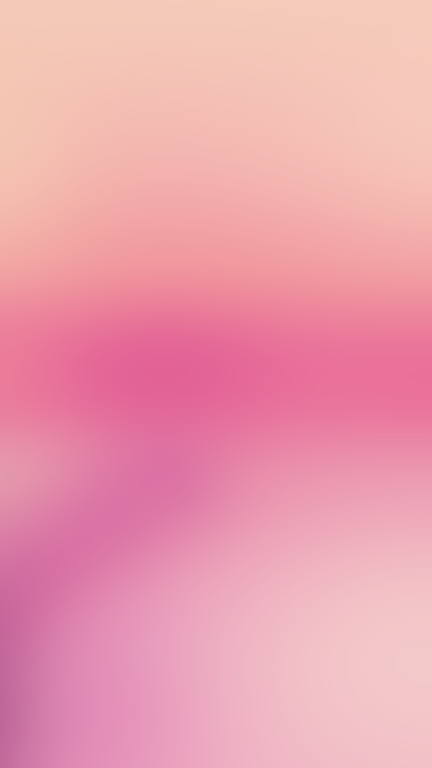
Reproduce this background procedurally as a WebGL 2 fragment shader.

```glsl
#version 300 es
precision highp float;
// Soft blurred backdrop: peach sky, magenta core, mauve diagonal and pale rose glow.

uniform vec2 u_resolution;
out vec4 fragColor;

// Elliptical gaussian falloff, 1 at the center.
float glow(vec2 p, vec2 center, vec2 radius) {
  vec2 d = (p - center) / radius;
  return exp(-dot(d, d));
}

// Gaussian falloff around the segment a-b.
float band(vec2 p, vec2 a, vec2 b, float width) {
  vec2 ab = b - a;
  float h = clamp(dot(p - a, ab) / dot(ab, ab), 0.0, 1.0);
  float d = length(p - a - ab * h) / width;
  return exp(-d * d);
}

// Vertical ramp from lower pink through hot rose to peach.
vec3 verticalRamp(float y) {
  vec3 color = mix(vec3(0.933, 0.68, 0.76), vec3(0.91, 0.53, 0.655), smoothstep(0.12, 0.40, y));
  color = mix(color, vec3(0.91, 0.43, 0.60), smoothstep(0.36, 0.50, y));
  color = mix(color, vec3(0.942, 0.58, 0.605), smoothstep(0.51, 0.67, y));
  color = mix(color, vec3(0.953, 0.71, 0.69), smoothstep(0.61, 0.84, y));
  return mix(color, vec3(0.955, 0.79, 0.725), smoothstep(0.77, 1.0, y));
}

void main() {
  vec2 uv = gl_FragCoord.xy / u_resolution;
  vec3 color = verticalRamp(uv.y);

  // Pale peach light on both upper sides
  color = mix(color, vec3(0.97, 0.80, 0.745), 0.75 * glow(uv, vec2(1.05, 0.84), vec2(0.42, 0.17)));
  color = mix(color, vec3(0.96, 0.79, 0.70), 0.75 * glow(uv, vec2(-0.03, 0.82), vec2(0.23, 0.18)));

  // Rose haze filling the lower right
  color = mix(color, vec3(0.955, 0.79, 0.79), 0.95 * glow(uv, vec2(0.98, 0.14), vec2(0.48, 0.22)));

  // Orchid pool and pale patch on the lower left
  color = mix(color, vec3(0.89, 0.55, 0.72), 0.9 * glow(uv, vec2(0.2, 0.07), vec2(0.26, 0.22)));
  color = mix(color, vec3(0.91, 0.65, 0.69), 0.85 * glow(uv, vec2(-0.03, 0.37), vec2(0.25, 0.085)));

  // Mauve diagonal rising to the core, with a plum lower corner
  vec2 p = vec2(uv.x * 0.5625, uv.y);
  color = mix(color, vec3(0.85, 0.43, 0.635), 0.85 * band(p, vec2(0.0, 0.21), vec2(0.21, 0.38), 0.085));
  color = mix(color, vec3(0.69, 0.33, 0.55), 0.85 * glow(uv, vec2(-0.06, 0.06), vec2(0.17, 0.2)));

  // Magenta core and the warm edges beside it
  color = mix(color, vec3(0.93, 0.51, 0.60), 0.7 * glow(uv, vec2(0.0, 0.52), vec2(0.16, 0.07)));
  color = mix(color, vec3(0.88, 0.37, 0.58), 0.8 * glow(uv, vec2(0.38, 0.515), vec2(0.24, 0.075)));
  color = mix(color, vec3(0.92, 0.43, 0.59), 0.6 * glow(uv, vec2(1.0, 0.505), vec2(0.25, 0.06)));

  fragColor = vec4(color, 1.0);
}
```
